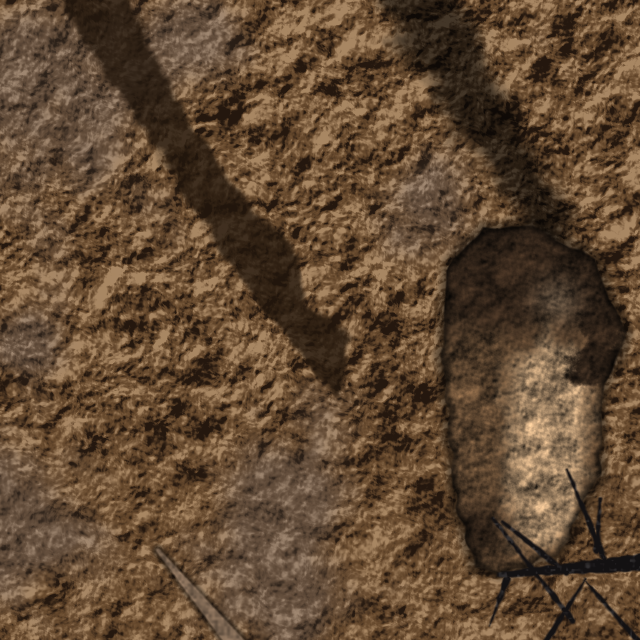
A Shadertoy shader for this texture:

```glsl
#define CLUMP_FREQ 27.0
#define RELIEF 3.2
#define GRAIN 0.45
#define SUN_STEP vec2(-0.0028, 0.0042)
#define SHADE vec3(0.160, 0.125, 0.095)
#define TWIG vec3(0.075, 0.065, 0.070)

float hash(vec2 p) {
    vec3 q = fract(p.xyx * 0.1031);
    q += dot(q, q.yzx + 33.33);
    return fract((q.x + q.y) * q.z);
}

float noise(vec2 p) {
    vec2 i = floor(p), f = fract(p);
    f *= f * (3.0 - 2.0 * f);
    return mix(mix(hash(i), hash(i + vec2(1, 0)), f.x),
               mix(hash(i + vec2(0, 1)), hash(i + 1.0), f.x), f.y);
}

float fbm(vec2 p) {
    float sum = 0.0, amp = 0.5;
    for (int i = 0; i < 5; i++, amp *= 0.54) {
        sum += amp * noise(p);
        p = mat2(1.6, 1.2, -1.2, 1.6) * p + 17.3;
    }
    return sum - 0.5;
}

float blob(vec2 p, vec2 c, float r) {
    vec2 d = (p - c) / r;
    return exp(-dot(d, d));
}

// Distance to a segment whose radius runs from ra to rb
float taper(vec2 p, vec2 a, vec2 b, float ra, float rb) {
    vec2 ab = b - a;
    float t = clamp(dot(p - a, ab) / dot(ab, ab), 0.0, 1.0);
    return length(p - a - ab * t) - mix(ra, rb, t);
}

float polygon(vec2 p, vec2 v[12]) {
    float d = 1.0, s = 1.0;
    for (int i = 0, j = 11; i < 12; j = i, i++) {
        d = min(d, taper(p, v[i], v[j], 0.0, 0.0));
        vec2 e = v[j] - v[i], w = p - v[i];
        bvec3 c = bvec3(p.y >= v[i].y, p.y < v[j].y, e.x * w.y > e.y * w.x);
        if (all(c) || !any(c)) s = -s;
    }
    return s * d;
}

float dustAmount(vec2 p) {
    float d = blob(p, vec2(.05, .86), .20) + blob(p, vec2(.02, .19), .13)
            + blob(p, vec2(.43, .07), .11) + blob(p, vec2(.67, .69), .08)
            + blob(p, vec2(.45, .23), .09) + blob(p, vec2(.05, .46), .06)
            + 0.7 * blob(p, vec2(.31, .95), .08) + 0.6 * blob(p, vec2(.51, .36), .06);
    return 0.9 * smoothstep(0.15, 0.95, d + 0.9 * fbm(p * 13.0));
}

// Dark hollows and half-buried pebbles: centre and radius
float hollows(vec2 p) {
    vec3 pits[14] = vec3[14](
        vec3(.658, .394, .033), vec3(.586, .375, .022), vec3(.300, .259, .023),
        vec3(.250, .330, .025), vec3(.145, .308, .024), vec3(.310, .328, .022),
        vec3(.070, .393, .024), vec3(.820, .805, .035), vec3(.866, .890, .028),
        vec3(.365, .792, .024), vec3(.680, .225, .035), vec3(.615, .323, .028),
        vec3(.575, .507, .016), vec3(.090, .078, .026));
    float dark = 0.0;
    for (int i = 0; i < 14; i++) dark = max(dark, blob(p, pits[i].xy, pits[i].z));
    return dark;
}

vec3 ground(vec2 p, float grain) {
    float dust = dustAmount(p);
    vec2 w = p + 0.03 * vec2(fbm(p * 11.0), fbm(p * 11.0 + 41.0));
    float h = fbm(w * CLUMP_FREQ), slope = h - fbm((w + SUN_STEP) * CLUMP_FREQ);
    float rough = mix(1.1, 0.65, dust) * mix(0.75, 1.0, smoothstep(0.2, 0.45, p.y));
    float tone = 0.55 + rough * (RELIEF * slope + 0.65 * h) + GRAIN * (grain - 0.5);
    tone -= 0.4 * hollows(p + 0.04 * h);
    vec3 low = mix(vec3(.14, .09, .055), vec3(.17, .13, .10), dust);
    vec3 mid = mix(vec3(.40, .285, .175), vec3(.38, .30, .235), dust);
    vec3 high = mix(vec3(.66, .53, .39), vec3(.62, .53, .45), dust);
    return mix(mix(low, mid, smoothstep(0.1, 0.54, tone)), high, smoothstep(0.48, 0.98, tone));
}

vec3 stone(vec2 p, float d, float grain) {
    float n = fbm(p * 34.0), edge = 0.06 * n;
    float lit = smoothstep(0.025, -0.02, taper(p, vec2(.862, .405), vec2(.848, .20), .065, .060) + edge);
    float cover = smoothstep(0.44, 0.53, p.y + edge);
    cover = max(cover, smoothstep(0.015, -0.01, taper(p, vec2(.95, .51), vec2(.93, .42), .04, .03) + edge));
    cover = max(cover, blob(p, vec2(.745, .17), .05));
    vec3 col = mix(vec3(.32, .24, .165), vec3(.56, .46, .35), lit);
    col = mix(col, vec3(.16, .115, .08), 0.95 * cover);
    col += vec3(.15, .14, .12) * blob(p, vec2(.87, .53), .035);
    col *= 0.68 + 1.1 * n + 0.7 * grain + 2.0 * (n - fbm((p + SUN_STEP) * 34.0));
    return col * mix(0.45, 1.0, smoothstep(0.0, 0.015, -d));
}

float twigs(vec2 p) {
    vec4 ends[7] = vec4[7](
        vec4(.886, .266, .945, .125), vec4(.770, .190, .895, .030), vec4(.785, .185, .885, .105),
        vec4(.938, .220, .932, .140), vec4(.915, .095, .848, -.01), vec4(.915, .092, 1.0, -.005),
        vec4(.765, .022, .792, .095));
    float d = taper(p, vec2(.78, .102), vec2(1.01, .122), .004, .014);
    for (int i = 0; i < 7; i++) d = min(d, taper(p, ends[i].xy, ends[i].zw, .002, .005));
    return d + 0.003 * (noise(p * 90.0) - 0.5);
}

void mainImage(out vec4 fragColor, in vec2 fragCoord) {
    vec2 p = fragCoord / iResolution.xy;
    float px = 1.5 / iResolution.y;
    float grain = 0.55 * noise(p * 210.0) + 0.45 * noise(p.yx * 110.0);
    vec3 col = ground(p, grain);
    // Cast shadows
    float ragged = 0.03 * fbm(p * 26.0);
    float bar = polygon(p, vec2[12](vec2(.09, 1.02), vec2(.156, .902), vec2(.241, .766), vec2(.352, .596),
        vec2(.456, .453), vec2(.527, .385), vec2(.553, .473), vec2(.475, .525),
        vec2(.456, .616), vec2(.378, .688), vec2(.254, .883), vec2(.195, 1.02)));
    float haze = min(taper(p, vec2(.645, 1.02), vec2(.745, .83), .062, .045),
                     taper(p, vec2(.745, .83), vec2(.86, .65), .045, .030));
    col = mix(col, col * 0.4, smoothstep(0.025, -0.02, haze + 2.0 * ragged));
    col = mix(col, SHADE + 0.2 * (col - 0.3), 0.96 * smoothstep(0.007, -0.007, bar + ragged));
    // Pale stick
    float stick = taper(p, vec2(.247, .140), vec2(.372, -.01), .003, .014);
    col *= 1.0 - 0.5 * smoothstep(0.01, 0.0, stick);
    col = mix(col, vec3(.50, .41, .33) * (0.65 + 0.6 * grain), smoothstep(px, -px, stick));
    // Stone with contact shade
    float d = polygon(p, vec2[12](vec2(.755, .645), vec2(.833, .648), vec2(.931, .596), vec2(.977, .480),
        vec2(.938, .375), vec2(.938, .258), vec2(.872, .134), vec2(.781, .102),
        vec2(.745, .115), vec2(.712, .210), vec2(.690, .470), vec2(.697, .577)));
    d += 0.01 * (noise(p * 45.0) - 0.5);
    col *= mix(0.55, 1.0, smoothstep(0.0, 0.02, d));
    col = mix(col, stone(p, d, grain), smoothstep(px, -px, d));
    // Thorny twigs
    col = mix(col, TWIG + 0.12 * smoothstep(0.55, 0.9, grain), smoothstep(px, -px, twigs(p)));
    fragColor = vec4(clamp(col, 0.0, 1.0), 1.0);
}
```
